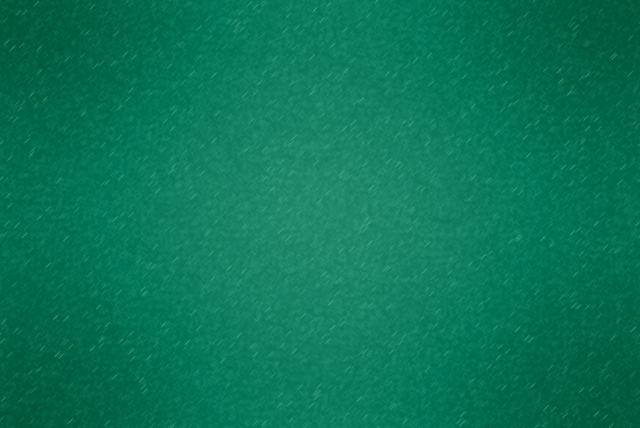
Write a Shadertoy shader that draws this texture.

```glsl
// Green felt-like cloth: fine diagonal weave, thin pale fibres and a soft central glow, tileable.

const float PI = 3.14159265;
const float REPEATS = 72.0;                    // multiple of every fibre length
const vec2 PERIOD = vec2(3.0, 2.0) * REPEATS;  // weave units across the canvas

const vec3 CORE_GREEN = vec3(0.135, 0.545, 0.430);
const vec3 MID_GREEN  = vec3(0.016, 0.472, 0.354);
const vec3 RIM_GREEN  = vec3(0.000, 0.358, 0.242);
const vec3 PALE_FIBRE = vec3(0.450, 0.720, 0.590);

float hash(vec2 p) {
    vec3 q = fract(p.xyx * 0.1031);
    q += dot(q, q.yzx + 33.33);
    return fract((q.x + q.y) * q.z);
}

// Value noise that wraps after a whole number of cells
float wrapNoise(vec2 uv, vec2 cells, float seed) {
    vec2 p = uv * cells;
    vec2 i = floor(p);
    vec2 f = smoothstep(0.0, 1.0, p - i);
    vec2 lo = floor(mod(i + 0.5, cells)) + seed;
    vec2 hi = floor(mod(i + 1.5, cells)) + seed;
    return mix(mix(hash(lo), hash(vec2(hi.x, lo.y)), f.x),
               mix(hash(vec2(lo.x, hi.y)), hash(hi), f.x), f.y);
}

// Staggered fibres rising to the right: x = random tone, y = soft body mask
vec2 fibre(vec2 p, float len, float seed) {
    vec2 d = vec2(p.x + p.y, p.x - p.y);
    float row = floor(d.y);
    float rowKey = floor(mod(row + 0.5, REPEATS));
    float shift = floor(len * hash(vec2(rowKey, seed)));
    float start = floor((d.x - shift) / len) * len + shift;
    vec2 key = floor(mod(vec2(start + row, start - row) + 0.5, 2.0 * PERIOD));
    vec2 f = vec2((d.x - start) / len, d.y - row);
    float body = smoothstep(0.0, 0.35, f.x) * smoothstep(1.0, 0.65, f.x) * sin(PI * f.y);
    return vec2(hash(key + seed), body);
}

// Periodic glow: bright in the middle, darkest in the corners
vec3 glow(vec2 uv) {
    vec2 s = sin(PI * (uv - 0.5));
    float d = dot(s * s, vec2(0.64, 0.36));
    vec3 inner = mix(CORE_GREEN, MID_GREEN, min(d * 2.0, 1.0));
    return mix(inner, RIM_GREEN, max(d * 2.0 - 1.0, 0.0));
}

vec3 cloth(vec2 uv) {
    vec2 p = uv * PERIOD;
    vec2 rising = fibre(p, 6.0, 17.0);
    vec2 falling = fibre(vec2(-p.x, p.y), 4.0, 53.0);

    // Weave threads and mottled grain
    float tone = 0.062 * (rising.x * rising.y - 0.22);
    tone += 0.050 * (falling.x * falling.y - 0.22);
    tone += 0.028 * (wrapNoise(uv, vec2(180.0, 120.0), 7.0) - 0.5);
    tone += 0.014 * (wrapNoise(uv, vec2(60.0, 40.0), 29.0) - 0.5);
    vec3 colour = glow(uv) + tone * vec3(0.9, 1.0, 0.95);

    // Thin pale fibres, most of them faint
    float rarity = smoothstep(0.86, 1.02, rising.x);
    float fleck = rarity * rarity * rising.y * rising.y;
    return mix(colour, PALE_FIBRE, 0.42 * fleck);
}

void mainImage(out vec4 fragColor, in vec2 fragCoord) {
    // Four samples per pixel smooth the fine threads
    vec3 sum = vec3(0.0);
    for (int i = 0; i < 4; i++) {
        vec2 offset = vec2(i % 2, i / 2) * 0.5 - 0.25;
        sum += cloth((fragCoord + offset) / iResolution.xy);
    }
    fragColor = vec4(clamp(sum * 0.25, 0.0, 1.0), 1.0);
}
```
